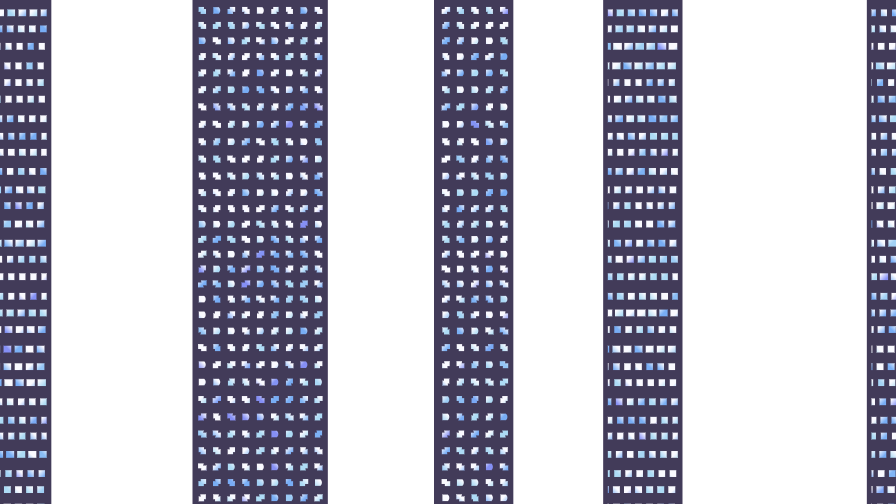
Write a Shadertoy shader that draws this pattern.

```glsl
// Five dark towers on a white ground, each filled with rows of small lit windows.
// Each tower is a clipped grid: rows drift on a cosine, and every window gets its
// own hashed outline and white-to-blue gradient. The canvas is 432 units high.

const float CANVAS_HEIGHT = 432.0;
const float TAU = 6.2831853;
const float MARGIN = 4.0;          // bare wall beside the windows
const vec3 GROUND = vec3(1.0);
const vec3 WALL = vec3(0.26, 0.23, 0.35);
const vec3 PALE_BLUE = vec3(0.68, 0.86, 0.96);
const vec3 MID_BLUE = vec3(0.47, 0.68, 0.96);
const vec3 VIOLET_BLUE = vec3(0.52, 0.56, 0.96);

float hash(vec2 p) {
    return fract(sin(dot(p, vec2(127.1, 311.7))) * 43758.5453);
}

float boxDistance(vec2 p, vec2 halfSize) {
    vec2 d = abs(p) - halfSize;
    return length(max(d, 0.0)) + min(max(d.x, d.y), 0.0);
}

float coverage(float dist, float pixel) {
    return clamp(0.5 - dist / pixel, 0.0, 1.0);
}

float spanDistance(float x, float left, float right) {
    return abs(x - 0.5 * (left + right)) - 0.5 * (right - left);
}

// Two overlapping blocks set on a diagonal, or a block with a rounded side.
float raggedWindow(vec2 p, vec2 id) {
    float side = hash(id + 3.1) < 0.5 ? -1.0 : 1.0;
    vec2 offset = vec2(side * mix(0.6, 1.4, hash(id + 8.7)), 0.9);
    float blocks = min(boxDistance(p - offset, vec2(2.3, 2.1)),
                       boxDistance(p + offset, vec2(2.3, 2.1)));
    float rounded = max(boxDistance(p, vec2(3.0, 2.8)), length(p + vec2(0.8, 0.0)) - 3.7);
    return hash(id + 5.3) < 0.72 ? blocks : rounded;
}

// Glass runs diagonally from white to a hashed blue.
vec3 glassColor(vec2 p, vec2 id, float blueness) {
    float pick = hash(id + 11.9);
    vec3 tint = mix(PALE_BLUE, MID_BLUE, smoothstep(0.25, 0.65, pick));
    tint = mix(tint, VIOLET_BLUE, smoothstep(0.88, 0.96, pick));
    float slope = hash(id + 17.3) < 0.5 ? -1.0 : 1.0;
    float ramp = (p.x * slope + p.y) / 9.0;
    float amount = hash(id + 23.5) * 1.5 - 0.4 + blueness;
    return mix(vec3(0.98, 0.98, 1.0), tint, clamp(amount + ramp, 0.0, 1.0));
}

// Paints a tower between left and right; its columns count from the right.
vec3 paintTower(vec3 under, vec2 p, float left, float right, bool ragged, float pixel) {
    vec2 pitch = ragged ? vec2(12.45, 13.83) : vec2(9.5, 15.19);
    float row = round((p.y - 10.0) / pitch.y);
    float drift = ragged ? 3.0 * cos(TAU * (row - 11.3) / 16.3)
                         : cos(TAU * (row - 3.2) / 3.25);

    // Square windows slide sideways in bands of floors.
    float slide = ragged ? 0.0 : 1.8 * cos(TAU * (row - 7.5) / 8.0);
    float lastColumn = right - (ragged ? 8.0 : 7.5) + slide;
    float column = round((lastColumn - p.x) / pitch.x);
    vec2 q = p - vec2(lastColumn - column * pitch.x, 10.0 + row * pitch.y + drift);
    vec2 id = vec2(column + left * 0.13, row);

    float halfWidth = mix(2.6, 3.9, pow(hash(vec2(left, row)), 2.0));
    float pane = ragged ? raggedWindow(q, id) : boxDistance(q, vec2(halfWidth, 2.9));
    pane = max(pane, spanDistance(p.x, left + MARGIN, right - MARGIN));

    // Ragged windows turn bluer toward the right and the foot.
    float across = (p.x - left) / (right - left);
    float blueness = ragged ? 0.4 * across * (0.5 + p.y / CANVAS_HEIGHT) - 0.1 : 0.05;
    vec3 face = mix(WALL, glassColor(q, id, blueness), coverage(pane, pixel));
    return mix(under, face, coverage(spanDistance(p.x, left, right), pixel));
}

void mainImage(out vec4 fragColor, in vec2 fragCoord) {
    float pixel = CANVAS_HEIGHT / iResolution.y;
    vec2 p = vec2(fragCoord.x, iResolution.y - fragCoord.y) * pixel;

    vec3 color = GROUND;
    color = paintTower(color, p, -24.0, 44.0, false, pixel);
    color = paintTower(color, p, 165.0, 281.0, true, pixel);
    color = paintTower(color, p, 372.0, 440.0, true, pixel);
    color = paintTower(color, p, 517.0, 585.0, false, pixel);
    color = paintTower(color, p, 743.0, 811.0, false, pixel);
    fragColor = vec4(color, 1.0);
}
```
